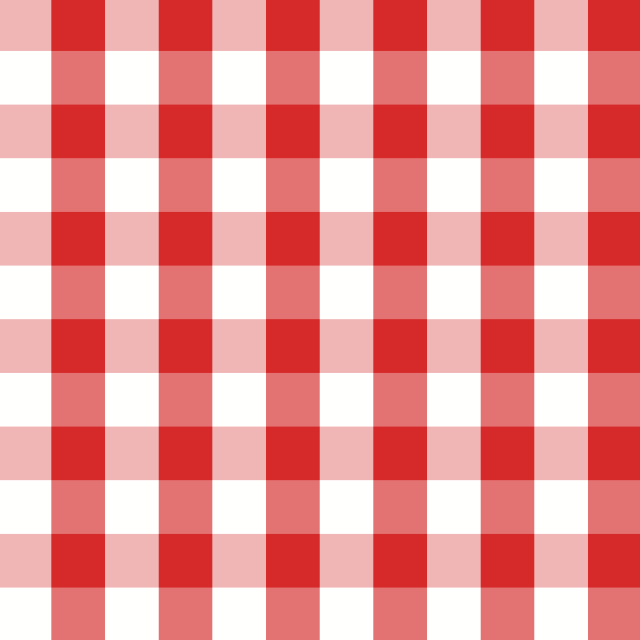
Write a Shadertoy shader that draws this pattern.

```glsl
// Coverage of evenly spaced bands, each half a period wide
float bands(float position, float start, float period) {
    float fromCentre = abs(fract((position - start) / period + 0.25) - 0.5) * period;
    float soft = max(0.0009, 0.5 / iResolution.y);
    return smoothstep(-soft, soft, fromCentre - 0.25 * period);
}

void mainImage(out vec4 fragColor, in vec2 fragCoord) {
    vec2 uv = fragCoord / iResolution.xy;
    float column = bands(uv.x, -0.0036, 0.1677);
    float row = bands(uv.y, -0.0019, 0.1677);

    // Cloth without and with a vertical stripe, then the horizontal stripe over both
    vec3 plain = mix(vec3(1.0, 1.0, 0.995), vec3(0.89, 0.45, 0.45), column);
    vec3 crossed = mix(vec3(0.94, 0.71, 0.71), vec3(0.84, 0.16, 0.16), column);
    fragColor = vec4(mix(plain, crossed, row), 1.0);
}
```
